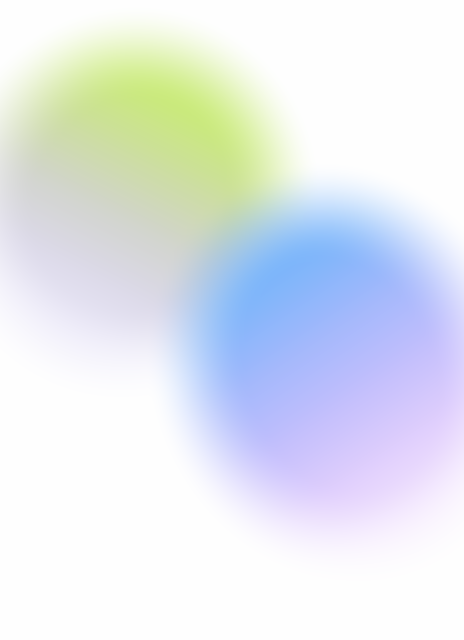
A Shadertoy shader for this background:

```glsl
// Two soft, tilted ellipses on white: a lime one fading to lavender grey,
// and a blue one fading through violet to pink. Each is a blurred ellipse
// distance used as coverage over a smooth five-stop linear gradient.

// Lengths are fractions of the canvas height
const float ASPECT = 0.7266;
const vec3 PAPER = vec3(0.996, 0.996, 0.998);

const vec2 LIME_CENTER = vec2(0.202, 0.681);
const vec2 LIME_RADII = vec2(0.224, 0.240);
const vec2 LIME_AXIS = vec2(-0.406, -0.914);
const vec2 LIME_START = vec2(0.293, 0.831);
const vec2 LIME_FLOW = vec2(-0.447, -0.894);
const float LIME_STEP = 0.098;
const float LIME_BLUR = 0.078;
const vec3 LIME_STOPS[5] = vec3[5](
    vec3(0.79, 0.92, 0.47), vec3(0.80, 0.87, 0.62), vec3(0.82, 0.83, 0.80),
    vec3(0.86, 0.85, 0.91), vec3(0.92, 0.91, 0.975));

const vec2 BLUE_CENTER = vec2(0.534, 0.414);
const vec2 BLUE_RADII = vec2(0.221, 0.262);
const vec2 BLUE_AXIS = vec2(0.406, -0.914);
const vec2 BLUE_START = vec2(0.430, 0.570);
const vec2 BLUE_FLOW = vec2(0.552, -0.834);
const float BLUE_STEP = 0.111;
const float BLUE_BLUR = 0.080;
const vec3 BLUE_STOPS[5] = vec3[5](
    vec3(0.48, 0.71, 0.98), vec3(0.63, 0.72, 0.985), vec3(0.76, 0.745, 0.99),
    vec3(0.88, 0.81, 0.99), vec3(0.96, 0.91, 0.995));

// Coverage of a blurred ellipse whose second radius lies along axis
float softEllipse(vec2 p, vec2 center, vec2 radii, vec2 axis, float blur) {
    vec2 d = p - center;
    vec2 q = vec2(dot(d, vec2(axis.y, -axis.x)), dot(d, axis));
    float scale = length(q / radii);
    float slope = max(length(q / (radii * radii)), 0.0001);
    float dist = scale * (scale - 1.0) / slope;
    // The centre has no usable slope, so keep it fully inside
    dist = scale < 0.3 ? -1.0 : dist;
    return 1.0 - smoothstep(-blur, blur, dist);
}

// Evenly spaced colour stops, blended with overlapping smooth steps
vec3 gradient(vec3 stops[5], float t) {
    vec3 color = stops[0];
    for (int i = 1; i < 5; i++) {
        float blend = smoothstep(float(i) - 1.25, float(i) + 0.25, t);
        color = mix(color, stops[i], blend);
    }
    return color;
}

void mainImage(out vec4 fragColor, in vec2 fragCoord) {
    vec2 p = fragCoord / iResolution.xy * vec2(ASPECT, 1.0);

    // Lime ellipse
    float limeT = dot(p - LIME_START, LIME_FLOW) / LIME_STEP;
    float lime = softEllipse(p, LIME_CENTER, LIME_RADII, LIME_AXIS, LIME_BLUR);
    vec3 color = mix(PAPER, gradient(LIME_STOPS, limeT), lime);

    // Blue ellipse on top
    float blueT = dot(p - BLUE_START, BLUE_FLOW) / BLUE_STEP;
    float blue = softEllipse(p, BLUE_CENTER, BLUE_RADII, BLUE_AXIS, BLUE_BLUR);
    color = mix(color, gradient(BLUE_STOPS, blueT), blue);

    fragColor = vec4(color, 1.0);
}
```
